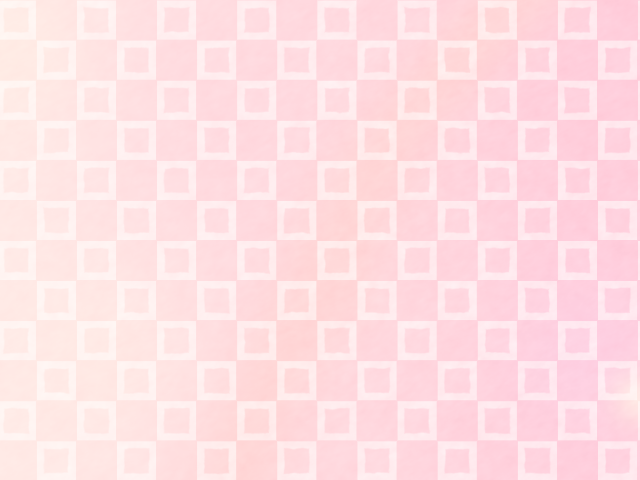
Give the GLSL for this pattern, as a WebGL 1 fragment shader.

```glsl
precision highp float;
// Pale pink checkerboard of soft square frames on washed, fibrous paper.

uniform vec2 u_resolution;

// Layout, in units of the canvas height; the grid is anchored at the top left
const float PITCH = 0.0835;
const vec2 GRID_ORIGIN = vec2(-0.0078, 0.0);
const float INNER_HALF = 0.305;    // half width of the inner square, in cells
const float INNER_SOFT = 0.028;
const float EDGE_WOBBLE = 0.06;
const float FRAME_OPACITY = 0.54;
const float INNER_OPACITY = 0.07;
const float FIBRE_STRENGTH = 0.045;

// Paper wash
const vec3 CREAM = vec3(1.0, 0.915, 0.900);
const vec3 BLUSH = vec3(1.0, 0.848, 0.872);
const vec3 ROSE = vec3(1.0, 0.806, 0.860);
const vec3 PEACH = vec3(1.0, 0.835, 0.828);
const vec3 LILAC = vec3(0.995, 0.815, 0.895);
const vec3 IVORY = vec3(1.0, 0.930, 0.895);
const vec3 FRAME_WHITE = vec3(1.0, 0.995, 0.990);

float hash(vec2 p) {
  vec3 q = fract(vec3(p.xyx) * 0.1031);
  q += dot(q, q.yzx + 33.33);
  return fract((q.x + q.y) * q.z);
}

float valueNoise(vec2 p) {
  vec2 i = floor(p);
  vec2 f = fract(p);
  f = f * f * (3.0 - 2.0 * f);
  float low = mix(hash(i), hash(i + vec2(1.0, 0.0)), f.x);
  float high = mix(hash(i + vec2(0.0, 1.0)), hash(i + vec2(1.0, 1.0)), f.x);
  return mix(low, high, f.y);
}

float fbm(vec2 p) {
  float sum = 0.0;
  float weight = 0.5;
  for (int octave = 0; octave < 4; octave++) {
    sum += weight * valueNoise(p);
    p = mat2(1.6, 1.2, -1.2, 1.6) * p + 7.3;
    weight *= 0.5;
  }
  return sum / 0.9375;
}

// Round soft stain, 1 at its centre
float stain(vec2 p, vec2 centre, float radius) {
  vec2 d = (p - centre) / radius;
  return exp(-dot(d, d));
}

vec3 paperWash(vec2 p) {
  float cloud = fbm(p * 3.2 + 11.0) - 0.5;
  float across = p.x + 0.22 * cloud;
  vec3 color = mix(CREAM, BLUSH, smoothstep(-0.05, 0.62, across));
  color = mix(color, ROSE, smoothstep(0.65, 1.30, across));

  // Peach streak bending from the upper right to the lower left
  float streakX = 0.49 + 0.57 * pow(1.0 - p.y, 1.4);
  float streak = (p.x - streakX + 0.12 * cloud) / 0.12;
  color = mix(color, PEACH, 0.75 * exp(-streak * streak));

  // Tinted stains near the edges
  color = mix(color, IVORY, 0.65 * stain(p, vec2(0.0, 0.10), 0.16));
  color = mix(color, IVORY, 0.45 * stain(p, vec2(0.22, 0.74), 0.20));
  color = mix(color, LILAC, 0.70 * stain(p, vec2(1.23, 0.74), 0.17));
  color = mix(color, IVORY, 0.80 * stain(p, vec2(1.33, 0.83), 0.055));
  return color;
}

void main() {
  // Height units, y pointing down from the top edge
  vec2 p = gl_FragCoord.xy / u_resolution.y;
  p.y = 1.0 - p.y;

  vec2 grid = (p - GRID_ORIGIN) / PITCH;
  vec2 cell = floor(grid);
  vec2 local = abs(fract(grid) - 0.5);
  float pixel = 1.0 / (PITCH * u_resolution.y);

  // Alternate cells carry a frame with a crisp outer edge
  float framed = 1.0 - mod(cell.x + cell.y, 2.0);
  float toEdge = 0.5 - max(local.x, local.y);
  framed *= smoothstep(0.0, pixel, toEdge);

  // Worn inner edge, with a small change of size per cell
  float wear = fbm(grid * 5.0 + 3.0) - 0.5;
  float halfSize = INNER_HALF + 0.014 * (hash(cell + 50.0) - 0.5);
  float inner = max(local.x, local.y) - halfSize + EDGE_WOBBLE * wear;
  float soft = max(INNER_SOFT, pixel);
  float ring = smoothstep(-soft, soft, inner);

  // Slanted fibres and fine mottling, stronger towards the right
  vec2 slanted = mat2(0.88, 0.48, -0.48, 0.88) * p;
  float fibre = fbm(slanted * vec2(55.0, 110.0)) - 0.5;
  float mottle = fbm(p * 42.0 + 20.0) - 0.5;
  float texture = (0.6 * fibre + 0.6 * mottle) * mix(0.6, 1.0, smoothstep(0.0, 1.0, p.x));

  vec3 color = paperWash(p);
  float opacity = mix(INNER_OPACITY, FRAME_OPACITY + 0.18 * wear, ring);
  color = mix(color, FRAME_WHITE, framed * opacity);
  color += FIBRE_STRENGTH * texture * vec3(0.15, 1.0, 0.85);
  gl_FragColor = vec4(clamp(color, 0.0, 1.0), 1.0);
}
```
